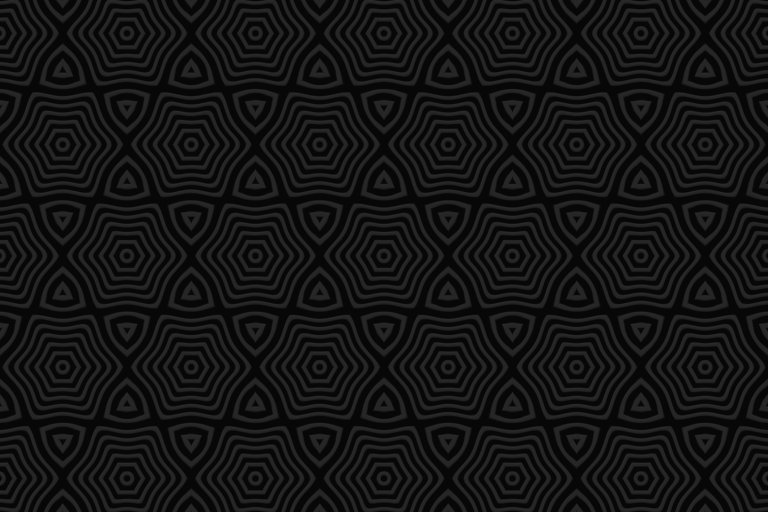
This pattern is drawn by a Shadertoy shader. Its source:

```glsl
// Embossed black lattice of nested wavy hexagons with triangles between them.

const float COLUMNS     = 5.977;   // hexagon motifs across the canvas
const float RING_FIRST  = 0.041;   // lengths below are in motif spacings
const float RING_STEP   = 0.0674;
const float RING_LAST   = 5.0;     // index of the outermost ring
const float OUTLINE_AT  = 0.465;   // rounded outline around each triangle
const float TRIANGLE_AT = 0.543;   // solid triangle band
const float LINE_HALF   = 0.0152;
const float EDGE_SOFT   = 0.007;
const float PINCH       = 0.017;   // inward bend of the hexagon sides
const float CORNER      = 0.014;   // rounding of the corners
const float RELIEF      = 0.022;   // strength of the light from above
const vec3  GROOVE      = vec3(0.028);
const vec3  RIDGE       = vec3(0.148);

const float SQRT3   = 1.7320508;
const float SIDE    = SQRT3 / 4.0;   // apothem where hexagons meet triangles
const float FARTHEST = 1.0 / SQRT3;  // apothem at a triangle's centre
const float PI      = 3.14159265;

// Offset from the nearest centre of a triangular lattice.
vec2 nearestCentre(vec2 p) {
    vec2 s = vec2(1.0, SQRT3);
    vec2 a = mod(p + 0.5 * s, s) - 0.5 * s;
    vec2 b = mod(p, s) - 0.5 * s;
    return dot(a, a) < dot(b, b) ? a : b;
}

// Level that grows from a hexagon's centre to the centre of a triangle.
float contourLevel(vec2 p) {
    vec2 q = abs(nearestCentre(p));
    float slanted = dot(q, vec2(0.5 * SQRT3, 0.5));
    float apothem = max(q.y, slanted);
    float along = q.y > slanted ? q.x : abs(0.5 * q.x - 0.5 * SQRT3 * q.y);

    // Position along the side: 0 at its middle, 1 at its corner
    float halfSide = min(apothem / SQRT3, (FARTHEST - apothem) * SQRT3);
    float u = clamp(along / max(halfSide, 1e-4), 0.0, 1.0);

    // Bend the sides and round the corners, most strongly near the saddles
    float bend = smoothstep(0.08, SIDE, apothem)
               * (1.0 - smoothstep(0.47, 0.55, apothem));
    float corner = max(u - 0.7, 0.0) / 0.3;
    float inside = clamp((SIDE - apothem) * 12.0, -1.0, 1.0);
    float level = apothem + bend * (PINCH * cos(PI * u)
                + CORNER * corner * corner * inside);

    // The innermost ring is round
    float r = length(q);
    return mix(r, level, smoothstep(0.04, 0.11, r));
}

// Raised lines: 1 on a ridge, 0 in a groove.
float ridgeHeight(vec2 p, float soft) {
    float level = contourLevel(p);
    float ring = clamp(round((level - RING_FIRST) / RING_STEP), 0.0, RING_LAST);
    float d = abs(level - RING_FIRST - ring * RING_STEP);
    d = min(d, abs(level - OUTLINE_AT));
    d = min(d, abs(level - TRIANGLE_AT) - 0.003);
    return 1.0 - smoothstep(LINE_HALF - soft, LINE_HALF + soft, d);
}

void mainImage(out vec4 fragColor, in vec2 fragCoord) {
    float pixel = COLUMNS / iResolution.x;
    vec2 p = (fragCoord - 0.5 * iResolution.xy) * pixel;
    float soft = max(EDGE_SOFT, 0.7 * pixel);

    // Light from above brightens upper slopes and darkens lower ones
    float height = ridgeHeight(p, soft);
    vec2 toLight = vec2(-0.002, 0.009);
    float slope = ridgeHeight(p - toLight, soft) - ridgeHeight(p + toLight, soft);

    vec3 color = mix(GROOVE, RIDGE, height) + RELIEF * slope * height;
    fragColor = vec4(max(color, 0.0), 1.0);
}
```
